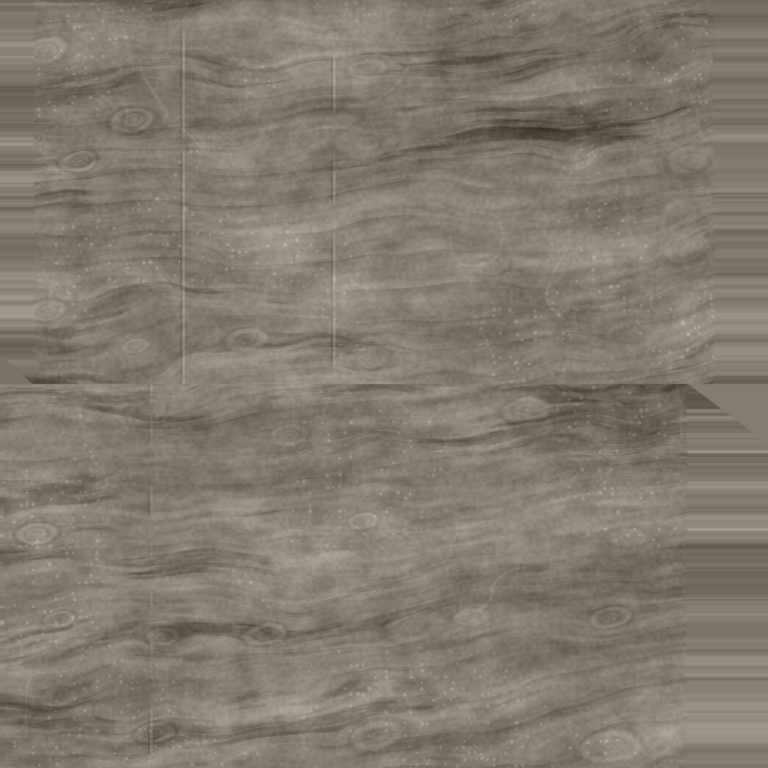
This texture is drawn by a Shadertoy shader. Its source:

```glsl
#define BASE_TONE 0.525
#define WARM_TINT vec3(0.0, -0.029, -0.068)
#define GRAIN_SLOPE 0.11
#define GRAIN_WARP 0.15
#define STREAK_DEPTH 0.12
#define KNOT_GRID vec2(7.0, 8.0)
#define KNOT_CHANCE 0.42
#define SPECK_GRID 130.0
#define UPPER_SPAN vec2(0.042, 0.932)
#define LOWER_SPAN vec2(0.003, 0.896)
#define SEAM_X vec3(0.239, 0.435, 0.197)

float hash(vec2 p) {
    vec3 q = fract(p.xyx * 0.1031);
    q += dot(q, q.yzx + 33.33);
    return fract((q.x + q.y) * q.z);
}

float noise(vec2 p) {
    vec2 i = floor(p), f = fract(p);
    f = f * f * (3.0 - 2.0 * f);
    return mix(mix(hash(i), hash(i + vec2(1, 0)), f.x),
               mix(hash(i + vec2(0, 1)), hash(i + vec2(1, 1)), f.x), f.y);
}

float fbm(vec2 p) {
    float sum = 0.0, amp = 0.533;
    for (int i = 0; i < 4; i++) {
        sum += amp * noise(p);
        p = p * 2.03 + vec2(17.3, 9.1);
        amp *= 0.5;
    }
    return sum;
}

// Returns (grain displacement, tone change) of the scattered oval knots
vec2 knots(vec2 p) {
    vec2 result = vec2(0.0), home = floor(p * KNOT_GRID);
    for (int j = -1; j <= 1; j++)
    for (int i = -1; i <= 1; i++) {
        vec2 cell = home + vec2(i, j);
        if (hash(cell + 3.7) > KNOT_CHANCE) continue;
        vec2 jitter = vec2(hash(cell + 11.3), hash(cell + 27.9));
        vec2 d = p - (cell + 0.2 + 0.6 * jitter) / KNOT_GRID;
        d.y -= GRAIN_SLOPE * d.x;
        float size = mix(0.016, 0.038, hash(cell + 41.1));
        float r = length(d / (size * vec2(1.0, 0.52)));
        r += 0.35 * (noise(p * 45.0) - 0.5);
        float strength = mix(0.3, 1.0, hash(cell + 53.3));
        float rim = exp(-pow((r - 0.95) / 0.14, 2.0));
        float shade = exp(-pow((r - 1.25) / 0.16, 2.0));
        float core = 1.0 - smoothstep(0.75, 1.0, r);
        float rings = 0.02 * cos(r * 16.0) + 0.07 * (hash(cell + 67.7) - 0.45);
        result.x -= 0.85 * d.y * exp(-0.5 * r * r);
        result.y += strength * (0.05 * rim - 0.045 * shade + core * rings);
    }
    return result;
}

// Brightness of the weathered wood
float wood(vec2 p) {
    vec2 knot = knots(p);
    float v = p.y - GRAIN_SLOPE * p.x + knot.x;
    v += GRAIN_WARP * (fbm(p * vec2(2.2, 3.6) + 5.0) - 0.5);
    v += 0.008 * (noise(p * vec2(14.0, 22.0)) - 0.5);

    float tone = BASE_TONE + knot.y;
    tone += 0.17 * (fbm(p * vec2(5.0, 9.0) + 31.0) - 0.5);
    tone += 0.20 * (fbm(vec2(p.x * 2.5, v * 26.0)) - 0.5);
    tone += 0.14 * (fbm(vec2(p.x * 16.0, v * 120.0) + 8.0) - 0.5);
    tone += 0.12 * (fbm(p * 38.0) - 0.5);
    tone += 0.05 * (noise(p * 230.0) - 0.5);

    // Growth lines and broken dark streaks
    float ring = fract(v * 24.0 + 0.6 * noise(vec2(p.x * 3.0, v * 9.0)));
    float line = pow(ring, 7.0) * (1.0 - smoothstep(0.94, 1.0, ring));
    tone -= 0.10 * line * noise(p * vec2(6.0, 12.0) + 4.0);
    float streak = fbm(vec2(p.x * 4.0, v * 34.0) + 71.0);
    streak += 0.28 * (fbm(vec2(p.x * 28.0, v * 190.0)) - 0.5);
    streak += 0.35 * (noise(p * vec2(3.0, 6.0) + 19.0) - 0.5);
    tone -= STREAK_DEPTH * smoothstep(0.58, 0.80, streak);

    // Pale specks and hairline scratches
    vec2 cell = floor(p * SPECK_GRID);
    vec2 center = 0.3 + 0.4 * vec2(hash(cell + 5.1), hash(cell + 9.7));
    float radius = 0.12 + 0.25 * hash(cell + 2.9);
    float speck = 1.0 - smoothstep(radius * 0.4, radius + 0.15, length(fract(p * SPECK_GRID) - center));
    float dusty = smoothstep(0.35, 0.75, noise(p * 9.0 + 13.0));
    tone += 0.09 * speck * step(0.86, hash(cell)) * dusty;
    float scratch = 1.0 - smoothstep(0.0, 0.022, abs(noise(p * 13.0 + 47.0) - 0.5));
    tone += 0.04 * scratch * smoothstep(0.62, 0.8, noise(p * 8.0 + 83.0));
    return tone;
}

// Thin worn joint: pale line with a dark left edge
float seam(vec2 p, float x, float wear) {
    float d = p.x - x;
    float pale = 1.0 - smoothstep(0.001, 0.0028, abs(d));
    float dark = 1.0 - smoothstep(0.0005, 0.002, abs(d + 0.0028));
    float worn = smoothstep(wear - 0.2, wear + 0.2, noise(vec2(x * 90.0, p.y * 32.0)));
    return (0.075 * pale - 0.06 * dark) * worn;
}

void mainImage(out vec4 fragColor, in vec2 fragCoord) {
    vec2 uv = fragCoord / iResolution.xy;
    float px = 1.0 / iResolution.y;

    // Two sheets; beyond their sides the edge grain runs out as straight bands
    vec2 top = vec2(clamp(uv.x, UPPER_SPAN.x, UPPER_SPAN.y), uv.y);
    vec2 bottom = vec2(clamp(uv.x, LOWER_SPAN.x, LOWER_SPAN.y), uv.y);
    float upper = wood(top + vec2(2.0, 3.0));
    float lower = wood(bottom + vec2(6.0, 1.0));

    float below = 1.0 - smoothstep(0.965, 0.985, uv.y);
    upper += below * (seam(uv, SEAM_X.x, 0.25) + seam(uv, SEAM_X.y, 0.4));
    lower += 0.7 * seam(uv, SEAM_X.z, 0.55);

    // Plain wedges at the offset corners
    float leftWedge = 1.0 - smoothstep(-px, px, uv.y - 0.538 + 0.9 * uv.x);
    leftWedge *= 1.0 - smoothstep(-px, px, uv.x - UPPER_SPAN.x);
    float rightWedge = smoothstep(-px, px, uv.y - 0.5 + 0.75 * (uv.x - LOWER_SPAN.y));
    rightWedge *= smoothstep(-px, px, uv.x - LOWER_SPAN.y);
    upper = mix(upper, BASE_TONE - 0.05, leftWedge);
    lower = mix(lower, BASE_TONE - 0.01, rightWedge);

    float tone = mix(lower, upper, smoothstep(-px, px, uv.y - 0.5));
    fragColor = vec4(clamp(tone + WARM_TINT, 0.0, 1.0), 1.0);
}
```
